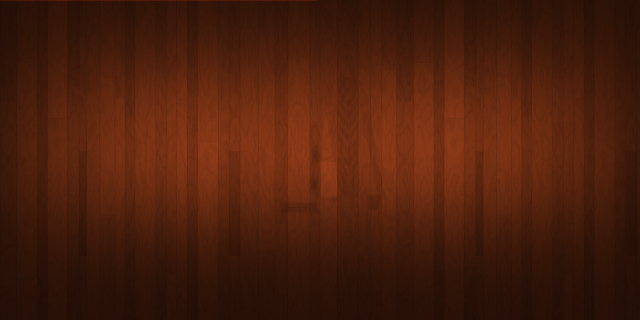
Write a Shadertoy shader that draws this texture.

```glsl
// Dark varnished wood planks under a broad, warm band of light.
// A repeating row of uneven columns is cut into boards with gradient-noise
// grain and thin rings; masks add a pale wedge, knots and central smears.

const float UNIT = 1.0 / 384.0;   // layout step, relative to canvas height
const float TILE = 476.0;         // steps after which the floor repeats
const int COLUMNS = 28;

// Left edge and relative tone of each column in the tile
const float EDGE[COLUMNS] = float[](0.0, 20.0, 45.0, 57.0, 81.0, 95.0, 104.0,
    120.0, 138.0, 150.0, 162.0, 187.0, 200.0, 212.0, 225.0, 237.0, 262.0, 275.0,
    288.0, 310.0, 330.0, 345.0, 372.0, 384.0, 405.0, 430.0, 445.0, 458.0);
const float TONE[COLUMNS] = float[](-0.05, 0.02, -0.06, 0.06, -0.04, -0.02, 0.0,
    0.04, 0.05, -0.03, 0.07, -0.01, 0.04, 0.03, -0.06, 0.05, -0.02, -0.04,
    0.04, 0.01, -0.03, 0.02, -0.03, 0.03, -0.06, -0.01, 0.03, 0.02);

float hash(vec2 p) {
    p = fract(p * vec2(0.1031, 0.1137));
    p += dot(p, p.yx + 33.33);
    return fract((p.x + p.y) * p.x * 17.3);
}

vec2 gradient(vec2 cell) {
    float a = 6.2832 * hash(cell + 7.0);
    return vec2(cos(a), sin(a));
}

float gradientNoise(vec2 p) {
    vec2 i = floor(p), f = fract(p);
    vec2 u = f * f * f * (f * (f * 6.0 - 15.0) + 10.0);
    vec2 e = vec2(0.0, 1.0);
    float low = mix(dot(gradient(i), f), dot(gradient(i + e.yx), f - e.yx), u.x);
    float high = mix(dot(gradient(i + e), f - e), dot(gradient(i + 1.0), f - 1.0), u.x);
    return mix(low, high, u.y);
}

// Soft-edged interval and box masks
float band(float x, float lo, float hi, float soft) {
    return smoothstep(lo - soft, lo + soft, x) - smoothstep(hi - soft, hi + soft, x);
}

float box(vec2 p, vec2 lo, vec2 hi, float soft) {
    return band(p.x, lo.x, hi.x, soft) * band(p.y, lo.y, hi.y, soft);
}

float blob(vec2 p, vec2 centre, vec2 radius) {
    vec2 q = (p - centre) / radius;
    return exp(-dot(q, q));
}

// Thin dark growth rings, drawn as nested ovals bent by noise
float growthRings(vec2 local, vec2 seed) {
    float warp = gradientNoise(vec2(local.x * 30.0, local.y * 13.0) + seed);
    float oval = length(vec2(local.x, local.y * 0.16));
    float wave = 0.5 + 0.5 * sin(400.0 * oval + 11.0 * warp);
    return wave * wave * wave - 0.31;
}

// Relative brightness of the boards, including seams, grain and rings
float planks(vec2 p, float px) {
    float x = mod(p.x, TILE * UNIT);
    float left = 0.0, right = TILE * UNIT, id = 0.0;
    float tone = TONE[0];
    for (int i = 1; i < COLUMNS; i++) {
        float edge = EDGE[i] * UNIT;
        tone += (TONE[i] - TONE[i - 1]) * smoothstep(-0.6 * px, 0.6 * px, x - edge);
        if (x >= edge) {
            left = edge;
            id = float(i);
        } else {
            right = min(right, edge);
        }
    }

    float boardLength = mix(0.45, 0.75, hash(vec2(id, 11.0)));
    float v = p.y / boardLength + hash(vec2(id, 19.0));
    float row = floor(v);
    float sideGap = min(x - left, right - x);
    float endGap = min(fract(v), 1.0 - fract(v)) * boardLength;
    float inside = smoothstep(0.0, 0.7 * px, min(sideGap, endGap));
    tone += inside * 0.10 * (hash(vec2(id, row + 41.0)) - 0.5);

    // Long fibres, short pores and rings
    vec2 local = vec2(x - 0.5 * (left + right), (fract(v) - 0.5) * boardLength);
    vec2 seed = vec2(id * 9.0, row * 5.0);
    float fibre = gradientNoise(vec2(local.x * 150.0, p.y * 9.0) + seed);
    float pores = gradientNoise(vec2(local.x * 230.0, p.y * 75.0) + seed);
    tone += 0.05 * fibre + 0.06 * pores - 0.065 * growthRings(local, seed);

    float seam = 1.0 - smoothstep(0.0, px, sideGap);
    float joint = 1.0 - smoothstep(0.0, px, endGap);
    return (1.0 + tone) * (1.0 - 0.10 * seam - 0.04 * joint);
}

// Distinct boards that recur with the tile
float accentBoards(vec2 p, float px) {
    vec2 q = vec2(mod(p.x, TILE * UNIT) / UNIT, p.y);
    vec2 soft = vec2(0.6 * px / UNIT, 0.6 * px);
    float low = band(q.y, 0.20, 0.527, soft.y), high = band(q.y, 0.63, 1.1, soft.y);
    float dark = low * (band(q.x, 95.0, 104.0, soft.x) + band(q.x, 275.0, 288.0, soft.x))
               + 0.5 * high * band(q.x, 150.0, 162.0, soft.x);
    float pale = band(q.x, 187.0, 212.0, soft.x) * band(q.y, 0.62, 0.752, soft.y);
    return 1.0 - 0.13 * dark + 0.05 * pale;
}

// Pale wedge, dark strips and smears in the middle
float centreMarks(vec2 p, float px) {
    float t = clamp((0.65 - p.y) / 0.267, 0.0, 1.0);
    float wedge = band(p.x, mix(1.013, 1.002, t), mix(1.018, 1.062, t), px) * band(p.y, 0.383, 0.65, 0.005);
    float strip = box(p, vec2(0.969, 0.39), vec2(0.997, 0.62), 0.003);
    float heartwood = box(p, vec2(1.055, 0.385), vec2(1.118, 0.76), 0.003);
    float chevrons = sin(170.0 * (p.y - 1.5 * abs(p.x - 1.088)));
    float slant = p.x - mix(1.155, 1.205, t);
    float knots = blob(p, vec2(0.987, 0.515), vec2(0.010, 0.020)) + blob(p, vec2(0.982, 0.425), vec2(0.009, 0.022));
    float smears = box(p, vec2(0.875, 0.335), vec2(0.99, 0.368), 0.007)
                 + blob(p, vec2(1.042, 0.378), vec2(0.016, 0.010))
                 + box(p, vec2(1.148, 0.345), vec2(1.19, 0.39), 0.006);
    return 1.0 + 0.09 * wedge - 0.07 * strip - heartwood * (0.06 + 0.035 * chevrons) - 0.22 * knots
         - 0.12 * smears - 0.07 * band(slant, -0.025, 0.0, 0.002) * band(p.y, 0.38, 0.65, 0.02);
}

float lighting(vec2 p) {
    float across = exp(-pow(abs(p.x - 1.0) / 0.95, 4.0));
    float dy = p.y - 0.54;
    float spread = dy > 0.0 ? 0.325 : 0.285;
    return 0.142 + 0.358 * across * exp(-dy * dy / (spread * spread));
}

void mainImage(out vec4 fragColor, in vec2 fragCoord) {
    float px = 1.0 / iResolution.y;
    vec2 p = vec2(2.0 * fragCoord.x / iResolution.x, fragCoord.y * px);
    float wood = planks(p, px) * accentBoards(p, px) * centreMarks(p, px);
    vec3 color = vec3(1.0, 0.41, 0.167) * lighting(p) * wood;
    // Thin red rim along the left half of the top
    float rim = smoothstep(0.995, 0.999, p.y) * (1.0 - smoothstep(0.98, 1.0, p.x));
    fragColor = vec4(clamp(color + rim * vec3(0.14, 0.03, 0.012), 0.0, 1.0), 1.0);
}
```
